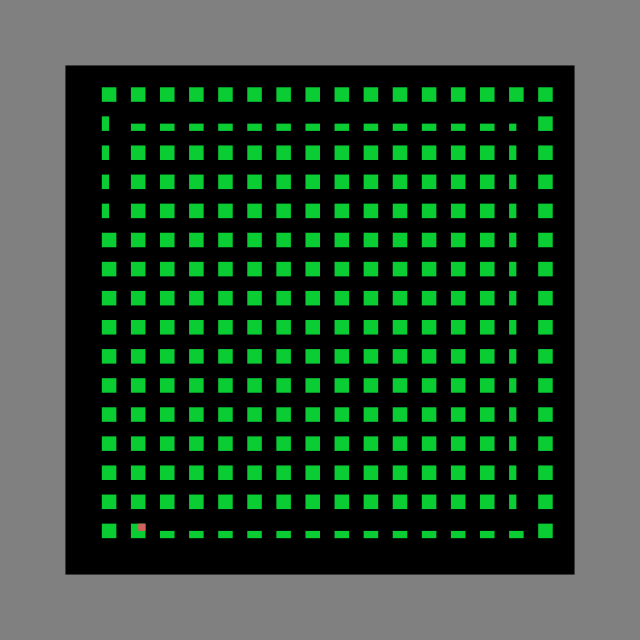
Write a Shadertoy shader that draws this pattern.

```glsl
// A black panel on a grey ground holding a 16 by 16 grid of green squares.
// The canvas is divided into 88 modules; squares are 2 modules wide, 4 apart, and
// some border cells are cut to half. Edges use exact box coverage per pixel.

#define MODULES 88.0
#define PANEL_MIN 9.0
#define PANEL_MAX 79.0
#define GRID_START 13.0
#define PITCH 4.0
#define LAST_CELL 15.0
#define GROUND vec3(0.50)
#define PANEL vec3(0.0)
#define GREEN vec3(0.04, 0.80, 0.20)
#define ACCENT vec3(0.82, 0.39, 0.37)

// Share of a pixel of size px centred at p that lies inside the box lo..hi
float boxCoverage(vec2 p, vec2 lo, vec2 hi, vec2 px) {
    vec2 overlap = min(p + 0.5 * px, hi) - max(p - 0.5 * px, lo);
    vec2 share = clamp(overlap / px, 0.0, 1.0);
    return share.x * share.y;
}

bool within(float v, float first, float last) {
    return v > first - 0.5 && v < last + 0.5;
}

// Upper right corner of the square in a cell, halved along parts of the border
vec2 squareCorner(vec2 cell) {
    bool narrow = (within(cell.x, 0.0, 0.0) && within(cell.y, 11.0, 14.0))
               || (within(cell.x, 14.0, 14.0) && within(cell.y, 1.0, 14.0));
    bool low = (within(cell.y, 14.0, 14.0) && within(cell.x, 1.0, 14.0))
            || (within(cell.y, 0.0, 0.0) && within(cell.x, 2.0, 14.0));
    return vec2(narrow ? 2.0 : 3.0, low ? 2.0 : 3.0);
}

void mainImage(out vec4 fragColor, in vec2 fragCoord) {
    vec2 px = MODULES / iResolution.xy;
    vec2 p = fract(fragCoord / iResolution.xy) * MODULES;

    // Panel
    float panel = boxCoverage(p, vec2(PANEL_MIN), vec2(PANEL_MAX), px);
    vec3 color = mix(GROUND, PANEL, panel);

    // Grid of squares
    vec2 cell = clamp(floor((p - GRID_START) / PITCH), 0.0, LAST_CELL);
    vec2 local = p - GRID_START - cell * PITCH;
    color = mix(color, GREEN, boxCoverage(local, vec2(1.0), squareCorner(cell), px));

    // Accent quarter in the second cell of the bottom row
    if (within(cell.x, 1.0, 1.0) && within(cell.y, 0.0, 0.0))
        color = mix(color, ACCENT, boxCoverage(local, vec2(2.0), vec2(3.0), px));

    fragColor = vec4(color, 1.0);
}
```
